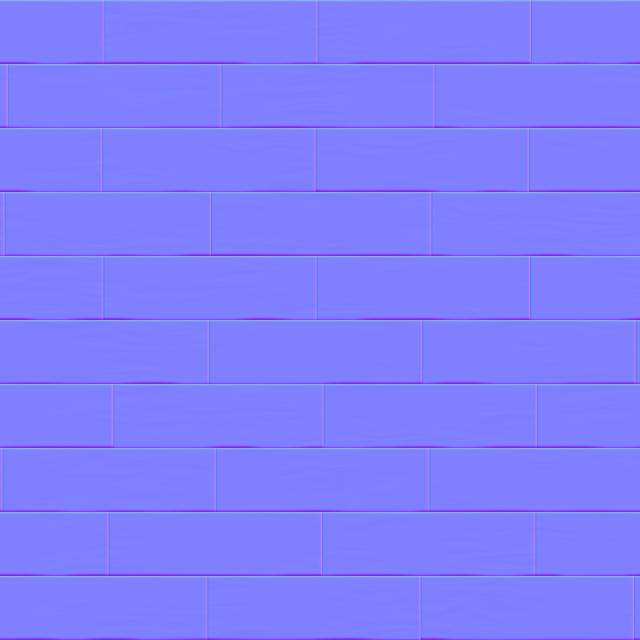
Reproduce this texture map procedurally as a WebGL 1 fragment shader.

```glsl
precision highp float;

uniform vec2 u_resolution;

const float ROWS = 10.0;
const float COLUMNS = 3.0;
const float TOP_WIDTH = 0.0038;
const float BOTTOM_WIDTH = 0.0042;
const float LEFT_WIDTH = 0.0032;
const float RIGHT_WIDTH = 0.0046;
const float TOP_SLOPE = 0.46;
const float BOTTOM_SLOPE_MIN = 0.5;
const float BOTTOM_SLOPE_MAX = 1.0;
const float LEFT_SLOPE = 0.42;
const float RIGHT_SLOPE = 0.42;
const float HALF_BOND = 0.4957;
const float ODD_SHIFT = 0.0043;
const float SLIP = 0.033;
const vec2 GRAIN_FREQUENCY = vec2(14.0, 190.0);
const float GRAIN_SLOPE = 0.045;
const float TURN = 6.2831853;

float hash(vec2 p) {
  vec3 q = fract(p.xyx * vec3(0.1031, 0.1030, 0.0973));
  q += dot(q, q.yzx + 33.33);
  return fract((q.x + q.y) * q.z);
}

float noise(vec2 p) {
  vec2 cell = floor(p);
  vec2 f = fract(p);
  f = f * f * (3.0 - 2.0 * f);
  float low = mix(hash(cell), hash(cell + vec2(1.0, 0.0)), f.x);
  float high = mix(hash(cell + vec2(0.0, 1.0)), hash(cell + 1.0), f.x);
  return mix(low, high, f.y);
}

// Running-bond offset of a row, in plank lengths
float rowOffset(float row) {
  float phase = TURN * row / ROWS;
  float wander = 0.0200 * sin(4.0 * phase - 0.34)
               + 0.0126 * sin(3.0 * phase + 0.79)
               + 0.0168 * sin(2.0 * phase - 0.59);
  return mix(HALF_BOND, ODD_SHIFT, mod(row, 2.0)) + wander;
}

// Joint position, with an occasional plank cut longer or shorter
float jointAt(float index, float row) {
  float diagonal = row + 3.0 * mod(index, COLUMNS);
  float cut = 1.0 - step(0.5, abs(diagonal - 6.0));
  return index + rowOffset(row) + cut * SLIP * sin(1.5 * row);
}

float bevel(float d, float width) {
  return 1.0 - smoothstep(0.0, width, d);
}

// Faint wavy fibres, fading in and out along the plank
vec2 grainSlope(vec2 p) {
  float bend = noise(p * vec2(18.0, 30.0));
  vec2 q = p * GRAIN_FREQUENCY + vec2(0.0, 3.0 * bend);
  float fibre = noise(q) + 0.5 * noise(q * 2.1 + 17.0) - 0.75;
  float patchiness = smoothstep(0.25, 0.8, noise(p * vec2(9.0, 28.0) + 5.0));
  return vec2(0.15, 1.0) * fibre * GRAIN_SLOPE * mix(0.2, 1.0, patchiness);
}

vec3 surfaceNormal(vec2 uv) {
  // Plank lookup
  float down = (1.0 - uv.y) * ROWS;
  float row = floor(down);
  float along = uv.x * COLUMNS;
  float plank = floor(along - rowOffset(row));
  plank -= 1.0 - step(jointAt(plank, row), along);
  plank += step(jointAt(plank + 1.0, row), along);

  // Distances to the four edges
  float left = (along - jointAt(plank, row)) / COLUMNS;
  float right = (jointAt(plank + 1.0, row) - along) / COLUMNS;
  float top = fract(down) / ROWS;
  float bottom = 1.0 / ROWS - top;

  // Uneven wear on the lower edge
  vec2 seed = vec2(mod(plank, COLUMNS) * 7.3 + 2.0, row * 3.7 + 1.0);
  float wear = smoothstep(0.2, 0.8, noise(vec2(left * 16.0, 0.0) + seed * 5.0));
  float lowerSlope = mix(BOTTOM_SLOPE_MIN, BOTTOM_SLOPE_MAX, wear);
  float lowerWidth = BOTTOM_WIDTH * mix(0.8, 1.2, wear);

  vec2 tilt = grainSlope(vec2(left, top) + seed);
  tilt.x += RIGHT_SLOPE * bevel(right, RIGHT_WIDTH);
  tilt.x -= LEFT_SLOPE * bevel(left, LEFT_WIDTH);
  tilt.y += TOP_SLOPE * bevel(top, TOP_WIDTH);
  tilt.y -= lowerSlope * bevel(bottom, lowerWidth);
  return normalize(vec3(tilt, 1.0));
}

void main() {
  // Average a 3 by 3 grid inside each pixel
  vec3 normal = vec3(0.0);
  for (int i = 0; i < 3; i++) {
    for (int j = 0; j < 3; j++) {
      vec2 offset = (vec2(float(i), float(j)) - 1.0) / 3.0;
      normal += surfaceNormal((gl_FragCoord.xy + offset) / u_resolution);
    }
  }
  gl_FragColor = vec4(normal / 9.0 * 0.5 + 0.5, 1.0);
}
```
